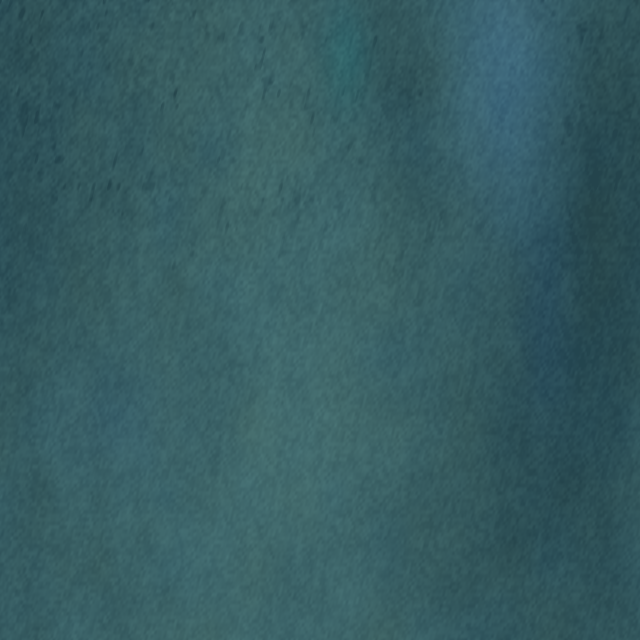
Write a WebGL 1 fragment shader that draws this texture.

```glsl
precision highp float;
// Dark teal brushed cloth: broad soft folds fan down from the top edge,
// with a steep short nap that is roughest at the upper left, faint blue
// and green stains, and a fine grain. All built from layered value noise.
uniform vec2 u_resolution;

#define DARK_TEAL vec3(0.164, 0.298, 0.325)
#define LIGHT_TEAL vec3(0.256, 0.416, 0.428)
#define BLUE_TINT vec3(-0.008, 0.000, 0.060)
#define CYAN_TINT vec3(-0.035, 0.020, 0.028)
#define NAP_SCALE vec2(125.0, 58.0)
#define NAP_SLANT 0.24
#define NAP_DEPTH 0.52
#define GRAIN_SCALE vec2(250.0, 170.0)
#define GRAIN_DEPTH 0.38
#define CREASE_DEPTH 0.50
#define FOLD_DEPTH 1.35

float hash(vec2 p) {
  return fract(sin(dot(p, vec2(127.1, 311.7))) * 43758.5453);
}

float noise(vec2 p) {
  vec2 cell = floor(p);
  vec2 f = fract(p);
  f = f * f * (3.0 - 2.0 * f);
  float low = mix(hash(cell), hash(cell + vec2(1.0, 0.0)), f.x);
  float high = mix(hash(cell + vec2(0.0, 1.0)), hash(cell + vec2(1.0, 1.0)), f.x);
  return mix(low, high, f.y);
}

float fbm(vec2 p) {
  float sum = 0.0;
  float weight = 0.5;
  for (int i = 0; i < 4; i++) {
    sum += weight * noise(p);
    p = p * 2.03 + vec2(17.3, 9.1);
    weight *= 0.5;
  }
  return sum / 0.9375;
}

// Soft elliptical spot, 1 at its centre
float spot(vec2 p, vec2 centre, vec2 radius) {
  vec2 d = (p - centre) / radius;
  return exp(-dot(d, d));
}

// Broad light and shade of the folds, around zero
float foldTone(vec2 p) {
  float tone = 0.25 * spot(p, vec2(0.40, 0.05), vec2(0.36, 0.40));
  tone += 0.18 * spot(p, vec2(0.46, 0.52), vec2(0.17, 0.30));
  tone += 0.30 * spot(p, vec2(0.78, 0.92), vec2(0.08, 0.28));
  tone += 0.12 * spot(p, vec2(0.42, 0.90), vec2(0.12, 0.25));
  tone -= 0.34 * spot(p, vec2(0.85, 0.30), vec2(0.16, 0.48));
  tone -= 0.34 * spot(p, vec2(0.98, 0.75), vec2(0.11, 0.45));
  tone -= 0.22 * spot(p, vec2(0.63, 0.90), vec2(0.06, 0.32));
  tone -= 0.24 * spot(p, vec2(0.02, 0.85), vec2(0.20, 0.45));
  return tone;
}

void main() {
  vec2 uv = gl_FragCoord.xy / u_resolution;
  vec2 slanted = vec2(uv.x - NAP_SLANT * uv.y, uv.y);

  // Folds with uneven, upright mottling
  float tone = 0.54 + FOLD_DEPTH * foldTone(uv);
  tone += 0.46 * (fbm(uv * vec2(10.0, 4.0) + 3.7) - 0.5);
  tone += 0.32 * (fbm(uv * vec2(26.0, 13.0) + 41.0) - 0.5);

  // Short steep nap and its scattered small dark creases
  float rough = mix(0.65, 1.0, smoothstep(0.35, 0.95, uv.y));
  rough *= mix(1.0, 0.8, smoothstep(0.3, 0.9, uv.x));
  vec2 napPoint = slanted * NAP_SCALE + 1.2 * noise(uv * 35.0);
  float nap = 0.6 * noise(napPoint) + 0.4 * noise(napPoint * 1.9 + 23.0);
  tone += NAP_DEPTH * rough * (nap - 0.5);
  float crease = smoothstep(0.68, 0.95, noise(slanted * vec2(130.0, 48.0) + 71.0));
  crease *= smoothstep(0.40, 0.80, noise(uv * 20.0 + 8.0));
  tone -= CREASE_DEPTH * crease * rough * smoothstep(0.2, 0.85, uv.y);

  // Fine grain
  tone += GRAIN_DEPTH * (noise(slanted * GRAIN_SCALE + 5.0) - 0.5);

  // Coloured stains over the teal
  vec3 color = mix(DARK_TEAL, LIGHT_TEAL, clamp(tone, -0.25, 1.3));
  float blue = spot(uv, vec2(0.79, 0.90), vec2(0.08, 0.24));
  blue += 0.40 * spot(uv, vec2(0.85, 0.50), vec2(0.04, 0.16));
  blue += 0.30 * spot(uv, vec2(0.17, 0.34), vec2(0.09, 0.08));
  color += BLUE_TINT * blue;
  color += CYAN_TINT * spot(uv, vec2(0.54, 0.91), vec2(0.035, 0.08));
  float hue = fbm(uv * vec2(15.0, 9.0) + 60.0) - 0.5;
  color += hue * vec3(-0.014, 0.002, 0.030);

  gl_FragColor = vec4(color, 1.0);
}
```
